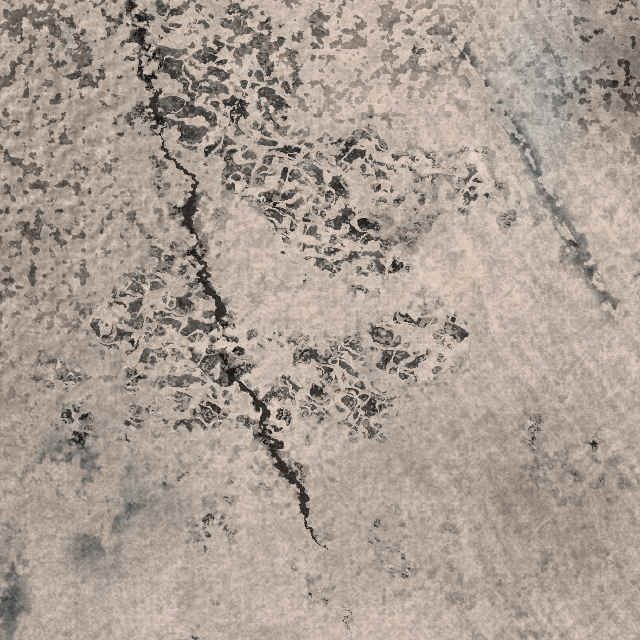
Write a Shadertoy shader that draws this texture.

```glsl
// Weathered beige plaster wall with a long crack, veined dark peeling and blue-grey smears

float hash(vec2 p) {
    return fract(sin(dot(p, vec2(127.1, 311.7))) * 43758.5453);
}

float noise(vec2 p) {
    vec2 cell = floor(p), f = fract(p);
    f = f * f * (3.0 - 2.0 * f);
    return mix(mix(hash(cell), hash(cell + vec2(1, 0)), f.x),
               mix(hash(cell + vec2(0, 1)), hash(cell + vec2(1, 1)), f.x), f.y);
}

float fbm(vec2 p) {
    float sum = 0.0, amp = 0.52;
    for (int i = 0; i < 5; i++) {
        sum += amp * noise(p);
        p = mat2(1.6, 1.2, -1.2, 1.6) * p + 17.3;
        amp *= 0.5;
    }
    return sum;
}

// Soft elliptical region
float spot(vec2 p, vec2 centre, vec2 radius) {
    vec2 d = (p - centre) / radius;
    return exp(-dot(d, d));
}

// Pale strands where the noise crosses its middle value
float strands(vec2 p, float width, float ragged) {
    return 1.0 - smoothstep(width * 0.6, width, abs(noise(p) - 0.5) + ragged);
}

void mainImage(out vec4 fragColor, in vec2 fragCoord) {
    vec2 uv = fragCoord / iResolution.xy;
    vec2 warp = vec2(fbm(uv * 11.0), fbm(uv * 11.0 + 40.0)) - 0.5;
    vec2 p = uv + 0.11 * warp;
    float broad = fbm(uv * 5.0 + 3.0) - 0.5;
    float mid = fbm(uv * 24.0) - 0.5;
    float fine = fbm(uv * 100.0) - 0.5;
    float grain = 0.6 * noise(uv * 290.0) + 0.6 * noise(uv * 470.0 + 9.0) - 0.6;

    // Plaster: mottling, grain and raking light on the relief
    float light = 0.8 + 0.2 * broad + 0.2 * mid + 0.16 * grain + 0.16 * fine;
    float rough = spot(p, vec2(0.05, 0.75), vec2(0.2, 0.32));
    light += (0.17 + 0.3 * rough) * (fbm(uv * 75.0) - fbm(uv * 75.0 + vec2(-0.3, 0.35)));

    // Large dull stains
    float dull = 0.13 * spot(p, vec2(0.85, 0.2), vec2(0.25, 0.2))
               + 0.11 * rough
               + 0.1 * spot(p, vec2(0.02, 0.3), vec2(0.16, 0.3))
               + 0.22 * spot(p, vec2(1.0, 0.92), vec2(0.11, 0.14))
               + 0.14 * spot(p, vec2(0.64, 0.66), vec2(0.06, 0.04));
    light -= dull * (1.0 + 2.0 * broad);

    // Scattered pits, dense at the top and left
    float pitted = 0.3 + rough + spot(p, vec2(0.5, 0.95), vec2(0.28, 0.14))
                 + 1.3 * spot(p, vec2(1.0, 0.92), vec2(0.12, 0.14))
                 + 0.9 * spot(p, vec2(0.2, 0.95), vec2(0.2, 0.15));
    light -= 0.24 * min(pitted, 1.4) * smoothstep(0.05, 0.14, fine + 0.3 * mid + 0.3 * broad);

    // Peeled zones beside the crack
    float zone = spot(uv, vec2(0.48, 0.67), vec2(0.16, 0.12))
               + 0.7 * spot(uv, vec2(0.38, 0.81), vec2(0.13, 0.09))
               + 0.85 * spot(uv, vec2(0.27, 0.91), vec2(0.17, 0.13))
               + 0.85 * spot(uv, vec2(0.29, 0.4), vec2(0.17, 0.12))
               + 0.9 * spot(uv, vec2(0.25, 0.53), vec2(0.07, 0.09))
               + 0.8 * spot(uv, vec2(0.68, 0.48), vec2(0.07, 0.06))
               + 0.7 * spot(uv, vec2(0.58, 0.48), vec2(0.06, 0.04))
               + 0.55 * spot(uv, vec2(0.5, 0.37), vec2(0.12, 0.05))
               - 0.75 * spot(p, vec2(0.46, 0.51), vec2(0.12, 0.035))
               - 0.7 * spot(p, vec2(0.36, 0.63), vec2(0.05, 0.06));
    float loose = 0.75 * zone + 1.1 * (fbm(uv * 12.0 + 9.0) - 0.5) + 0.7 * mid + 0.55 * fine;
    float peel = smoothstep(0.34, 0.43, loose);

    // Ragged pale strands left standing across them
    vec2 q = mat2(0.9, 0.35, -0.45, 1.0) * uv + 0.05 * warp + 0.012 * vec2(mid, fine);
    float ragged = 0.3 * fine + 0.07 * grain;
    float veins = max(strands(q * vec2(26, 42), 0.13, ragged), strands(q * vec2(70, 58) + 8.0, 0.12, ragged));
    veins = max(veins, strands(q * vec2(9, 26) + 31.0, 0.06, ragged));
    float flakes = smoothstep(0.06, 0.16, 0.8 * fine + 0.3 * grain);
    float dark = peel * (1.0 - 0.93 * veins) * (1.0 - 0.65 * flakes);
    float soot = 0.3 + 0.5 * (fbm(uv * 38.0 + 6.0) - 0.5) + 0.25 * grain;
    light = mix(light, soot, 0.93 * dark);
    light += 0.04 * peel * veins;

    // Thin grey film fading out around the peeling
    float film = smoothstep(0.12, 0.45, loose) * (1.0 - peel);
    light -= 0.17 * film * smoothstep(-0.06, 0.1, mid + 0.6 * fine);

    // Diagonal scrape at the upper right, in coordinates across and along it
    vec2 fromTop = uv - vec2(0.7, 0.96);
    float across = dot(fromTop, vec2(0.86, 0.51)) + 0.03 * warp.x;
    float along = dot(fromTop, vec2(0.51, -0.86));
    float span = smoothstep(-0.03, 0.05, along) * (1.0 - smoothstep(0.5, 0.56, along));
    float brushed = fbm(vec2(across * 120.0, along * 16.0));
    float scrape = span * exp(-pow(across / 0.017, 2.0)) * smoothstep(0.42, 0.58, brushed + 0.7 * fine + 0.4 * mid);
    light -= 0.34 * scrape;
    light += 0.2 * (brushed - 0.5) * smoothstep(0.55, 0.75, uv.x);

    // Blue-grey washes with brushed, broken edges
    float haze = spot(p, vec2(0.85, 0.84), vec2(0.07, 0.14));
    float smear = spot(p, vec2(0.16, 0.17), vec2(0.05, 0.11))
                + 0.8 * spot(p, vec2(0.11, 0.27), vec2(0.06, 0.05))
                + 0.6 * spot(p, vec2(0.23, 0.2), vec2(0.07, 0.04))
                + 1.6 * spot(p, vec2(0.0, 0.05), vec2(0.03, 0.08));
    smear *= smoothstep(0.38, 0.6, fbm(uv * vec2(24, 15) + 5.0) + 0.5 * fine);
    light -= 0.24 * smear + 0.05 * haze;

    // Crack: a thin, broken, wandering line with crumbled sides
    float path = 0.56 - 0.35 * uv.y - 0.035 * sin(3.14 * uv.y)
               + 0.06 * (fbm(vec2(uv.y * 17.0, 2.0)) - 0.5);
    float width = 0.011 * noise(vec2(uv.y * 31.0, 7.0)) - 0.0035
                + 0.005 * spot(uv, vec2(0.36, 0.52), vec2(0.1, 0.035));
    float offset = uv.x - path + 0.025 * fine + 0.02 * mid;
    float crack = 1.0 - smoothstep(-0.001, 0.001, abs(offset) - width);
    float crumbs = exp(-abs(offset) / 0.013) * smoothstep(0.0, 0.07, fine + 0.4 * mid);
    light -= 0.4 * crumbs * smoothstep(0.1, 0.4, uv.y);
    light = mix(light, 0.18 + 0.12 * grain, 0.95 * crack);

    // Soft ceiling on the highlights, then warm to cool tint
    light = clamp(light - 0.5 * max(light - 0.84, 0.0), 0.1, 0.94);
    float cool = clamp(0.4 * dark + 0.25 * film + 0.6 * haze + 0.6 * smear + 0.5 * scrape, 0.0, 0.8);
    vec3 tint = mix(vec3(1.0, 0.917, 0.855), vec3(0.94, 0.97, 0.96), cool);
    fragColor = vec4(light * tint, 1.0);
}
```
